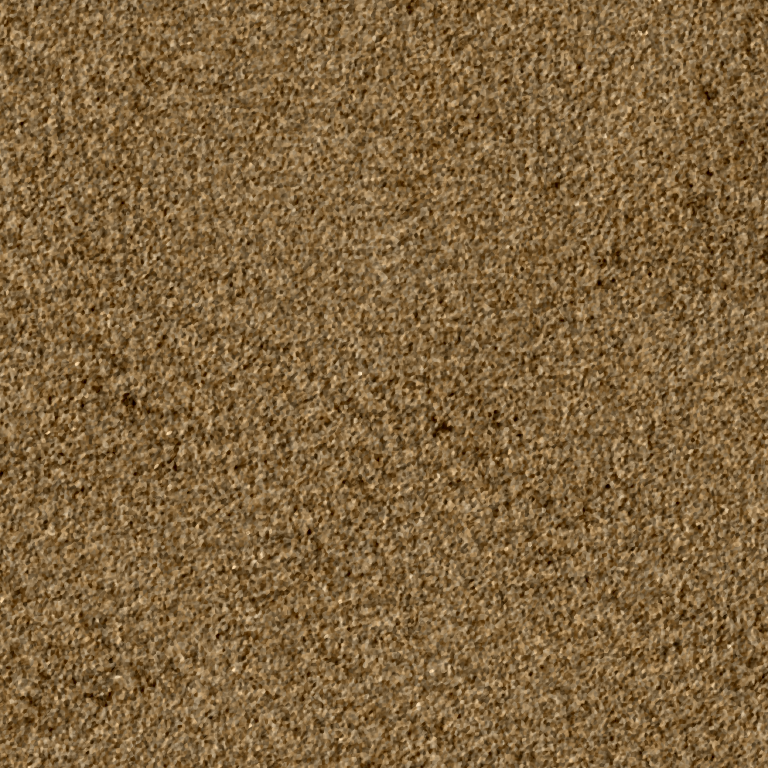
This texture is drawn by a Shadertoy shader. Its source:

```glsl
float hash(vec2 p, float seed) {
    return fract(sin(dot(p, vec2(127.1, 311.7)) + seed * 74.7) * 43758.5453);
}

float valueNoise(vec2 p, float seed) {
    vec2 cell = floor(p);
    vec2 f = fract(p);
    f = f * f * (3.0 - 2.0 * f);
    float low = mix(hash(cell, seed), hash(cell + vec2(1, 0), seed), f.x);
    float high = mix(hash(cell + vec2(0, 1), seed), hash(cell + vec2(1, 1), seed), f.x);
    return mix(low, high, f.y);
}

// Softly blended oval grains: x = tone, y = warmth, z = glint
vec3 sandGrains(vec2 p, float sharpness, float lean, float seed) {
    vec2 home = floor(p);
    vec3 sum = vec3(0.0);
    float total = 0.0;
    for (int y = -1; y <= 1; y++) {
        for (int x = -1; x <= 1; x++) {
            vec2 cell = home + vec2(x, y);
            vec2 center = cell + vec2(hash(cell, seed), hash(cell, seed + 1.0));
            vec2 d = p - center;
            float angle = lean + 1.8 * (hash(cell, seed + 2.0) - 0.5);
            vec2 axis = vec2(cos(angle), sin(angle));
            vec2 local = vec2(dot(d, axis) * 0.83, dot(d, vec2(-axis.y, axis.x)) * 1.2);
            float weight = exp(-sharpness * dot(local, local)) + 1e-5;
            float glint = smoothstep(0.985, 0.998, hash(cell, seed + 5.0));
            sum += weight * vec3(hash(cell, seed + 3.0), hash(cell, seed + 4.0), glint);
            total += weight;
        }
    }
    return sum / total;
}

// Light and shade on heaped grains, centred on zero
float relief(vec2 p, vec2 lightStep, float lean, float seed) {
    return sandGrains(p, 6.0, lean, seed).x - sandGrains(p + lightStep, 6.0, lean, seed).x;
}

// Brown ramp: channels move together, blue a little less
vec3 sandColor(float tone, float warmth) {
    vec3 midBrown = vec3(0.505, 0.395, 0.245);
    vec3 toneSlope = vec3(1.0, 0.98, 0.93);
    vec3 warmShift = vec3(0.035, 0.0, -0.04);
    return midBrown + toneSlope * tone + warmShift * warmth;
}

void mainImage(out vec4 fragColor, in vec2 fragCoord) {
    vec2 uv = fragCoord / iResolution.y;
    float lean = 1.1;

    // Slight warp and tilt keep the layers off the square grid
    vec2 warp = vec2(valueNoise(uv * 60.0, 11.0), valueNoise(uv * 60.0, 12.0)) - 0.5;
    vec2 pos = uv + 0.002 * warp;
    vec2 tilted = mat2(0.83, 0.56, -0.56, 0.83) * pos;

    // Single grains, their relief and finer grit
    vec3 grain = sandGrains(pos * 225.0, 7.0, lean, 1.0);
    float tone = 0.37 * (grain.x - 0.5);
    tone += 0.22 * relief(pos * 190.0, vec2(-0.65, 0.3), lean, 21.0);
    tone += 0.13 * (valueNoise(tilted * 300.0, 22.0) - 0.5);

    // Clumps and broad unevenness
    float clump = valueNoise(tilted * 115.0, 31.0);
    float patches = valueNoise(uv * 7.0, 32.0) * 0.6 + valueNoise(uv * 19.0, 33.0) * 0.4;
    tone += 0.13 * (clump - 0.5) + 0.045 * (patches - 0.5);

    // Small dark pits gather in the loose patches
    float hollow = valueNoise(tilted * 75.0, 41.0);
    float pit = smoothstep(0.27, 0.05, hollow) * smoothstep(0.70, 0.25, patches);
    tone -= 0.16 * pit;

    // Rare bright quartz grains
    tone += 0.22 * grain.z;

    float warmth = 1.6 * (grain.y - 0.5) + 0.3 * (valueNoise(uv * 24.0, 51.0) - 0.5);
    fragColor = vec4(clamp(sandColor(tone, warmth), 0.0, 1.0), 1.0);
}
```
